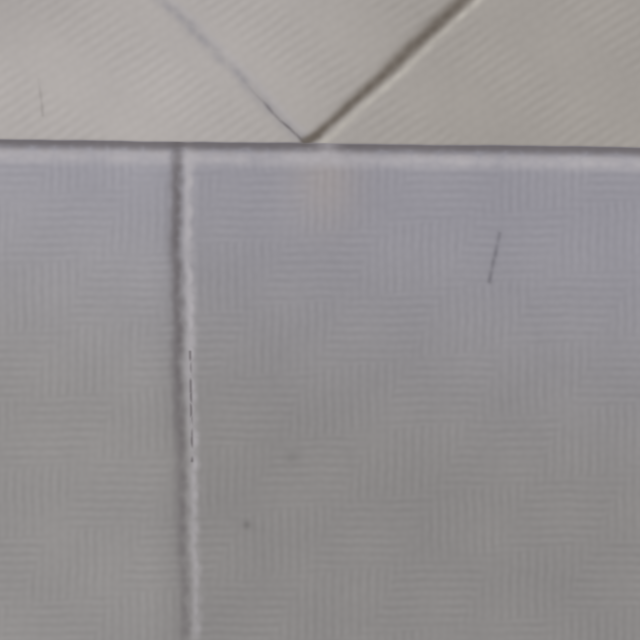
A Shadertoy shader for this texture:

```glsl
const vec3 UPPER_LEFT = vec3(0.690, 0.670, 0.660);
const vec3 UPPER_RIGHT = vec3(0.628, 0.608, 0.588);
const vec3 LOWER_COOL = vec3(0.582, 0.575, 0.606);
const vec3 LOWER_WARM = vec3(0.543, 0.533, 0.530);
const vec3 GROOVE = vec3(0.400, 0.380, 0.390);
const vec3 BROWN_GROOVE = vec3(0.405, 0.375, 0.345);
const vec3 RIDGE = vec3(0.695, 0.680, 0.695);
const vec2 JOINT = vec2(0.486, 0.783);
const vec2 RIGHT_END = vec2(0.722, 1.0);
const vec2 LEFT_END = vec2(0.254, 1.0);
const float WEAVE_PITCH = 0.0138;
const float WEAVE_CELL = 0.083;
const float WEAVE_DEPTH = 0.0085;
const float TWILL_DEPTH = 0.009;
const float MOTTLE_DEPTH = 0.020;
const float GRAIN_DEPTH = 0.012;
const float TAU = 6.28318;

vec2 hash2(vec2 p) {
    vec3 q = fract(p.xyx * vec3(0.1031, 0.1030, 0.0973));
    q += dot(q, q.yzx + 33.33);
    return fract((q.xx + q.yz) * q.zy);
}

// Distance to the nearest scattered cell centre
float cellular(vec2 p) {
    vec2 cell = floor(p), f = fract(p);
    float nearest = 2.0;
    for (int j = -1; j <= 1; j++)
        for (int i = -1; i <= 1; i++) {
            vec2 o = vec2(i, j);
            nearest = min(nearest, length(o + hash2(cell + o) - f));
        }
    return nearest;
}

float wobble(float t) {
    return 0.5 * sin(t * 17.0) + 0.3 * sin(t * 41.0 + 1.3) + 0.2 * sin(t * 97.0 + 2.1);
}

float band(float d, float width) {
    return exp(-d * d / (width * width));
}

// Signed offset from a line; positive to the right of a to b
float lineSide(vec2 p, vec2 a, vec2 b) {
    vec2 dir = normalize(b - a);
    return dot(p - a, vec2(dir.y, -dir.x));
}

float stroke(vec2 p, vec2 a, vec2 b, float width) {
    vec2 pa = p - a, ba = b - a;
    return band(length(pa - ba * clamp(dot(pa, ba) / dot(ba, ba), 0.0, 1.0)), width);
}

// Blocks of upright and level ribs, worn unevenly
float basketWeave(vec2 p) {
    float turn = sin(TAU * (p.x + p.y) / (4.0 * WEAVE_CELL))
               + sin(TAU * (p.x - 1.6 * p.y) / (3.0 * WEAVE_CELL));
    vec2 ribs = sin(TAU * p / WEAVE_PITCH + 0.8 * vec2(wobble(p.y * 2.0), wobble(p.x * 2.0)));
    float wear = 1.35 - 1.1 * cellular(p * 22.0 + 7.0);
    return wear * mix(ribs.x, ribs.y, smoothstep(-0.4, 0.4, turn));
}

vec3 upperPanel(vec2 p, float rightSide, float rough) {
    vec3 col = mix(UPPER_LEFT, UPPER_RIGHT, smoothstep(0.25, 0.75, p.x));
    col -= 0.025 * smoothstep(0.88, 1.0, p.y) * (1.0 - smoothstep(0.0, 0.5, p.x));
    float patches = 0.3 + 0.7 * smoothstep(-0.4, 0.6, sin(p.x * 23.0 + p.y * 31.0));
    float twill = sin(TAU * dot(p, vec2(0.55, -0.83)) / 0.0155 + wobble(p.x));
    col += TWILL_DEPTH * twill * patches * (0.7 + 0.6 * rough);

    // Faint left seam, crisp only near the joint
    float left = lineSide(p, JOINT - vec2(0.014, 0.0), LEFT_END) + 0.003 * wobble(p.y * 1.5);
    float nearJoint = 1.0 - smoothstep(0.79, 0.89, p.y);
    col = mix(col, vec3(0.57, 0.56, 0.58), (0.25 + 0.4 * rough) * band(left, 0.010));
    col = mix(col, GROOVE, 0.50 * nearJoint * (0.5 + rough) * band(left + 0.001, 0.0028));
    col = mix(col, RIDGE, 0.25 * band(left - 0.011, 0.006));

    // Deep right seam and its lit lip
    float width = mix(0.0075, 0.0115, smoothstep(0.79, 0.95, p.y));
    float edge = rightSide + 0.0015 * wobble(p.y * 2.0);
    col = mix(col, BROWN_GROOVE, (0.72 + 0.2 * rough) * band(edge - 0.002, width));
    col = mix(col, vec3(0.73, 0.71, 0.68), (0.45 + 0.4 * rough) * band(edge - 0.019, 0.006));
    return col;
}

vec3 lowerPanel(vec2 p, float depth, float rough) {
    float warmth = smoothstep(0.74, 0.25, p.y + 0.16 * (p.x - 0.5));
    vec3 col = mix(LOWER_COOL, LOWER_WARM, warmth);
    col += 0.028 * (1.0 - smoothstep(0.22, 0.29, p.x));
    col += WEAVE_DEPTH * basketWeave(p);
    col += vec3(0.035, 0.020, -0.005) * band(length((p - vec2(0.51, 0.72)) * vec2(1.0, 0.7)), 0.05);

    // Upright seam, ragged and paler toward the bottom
    float bend = 0.0022 * wobble(p.y * 1.6) + 0.004 * (rough - 0.5);
    float shadow = p.x - mix(0.287, 0.275, smoothstep(0.0, 0.6, p.y)) - bend;
    float lip = p.x - mix(0.305, 0.294, smoothstep(0.0, 0.7, p.y)) - bend;
    float fade = smoothstep(-0.1, 0.65, p.y);
    col = mix(col, GROOVE, (0.15 + 0.40 * fade + 0.25 * rough) * band(shadow, 0.0095));
    col = mix(col, RIDGE, (0.25 + 0.35 * fade + 0.30 * rough) * band(lip, 0.008));
    float crack = stroke(p, vec2(0.297, 0.45), vec2(0.300, 0.28), 0.0025);
    col = mix(col, GROOVE, 0.65 * crack * smoothstep(0.15, 0.7, rough));

    // Lit bevel under the level seam
    float bevel = smoothstep(0.008, 0.020, depth + 0.006 * (rough - 0.5))
                * (1.0 - smoothstep(0.025, 0.046, depth));
    float broken = 0.50 + 0.18 * wobble(p.x * 1.7) + 0.35 * rough;
    col = mix(col, RIDGE, bevel * broken * (1.0 - 0.7 * band(shadow, 0.012)));
    return col;
}

void mainImage(out vec4 fragColor, in vec2 fragCoord) {
    vec2 p = fragCoord / iResolution.xy;
    float pixel = 1.0 / iResolution.y;
    float rough = clamp(1.15 - 1.3 * cellular(p * 48.0 + 3.0), 0.0, 1.0);
    float depth = mix(0.782, 0.770, p.x) + 0.0008 * wobble(p.x) - p.y;
    float rightSide = lineSide(p, JOINT, RIGHT_END);
    float below = smoothstep(-pixel, pixel, depth);
    vec3 col = mix(upperPanel(p, rightSide, rough), lowerPanel(p, depth, rough), below);

    // Level seam: crisp above, soft below, broken at the joint
    float gap = band(p.x - 0.512, 0.018);
    float softness = mix(0.0035, 0.007 + 0.005 * rough, smoothstep(0.0, 0.006, depth));
    col = mix(col, GROOVE, 0.80 * band(depth - 0.003, softness) * (1.0 - 0.8 * gap));
    col = mix(col, BROWN_GROOVE, 0.65 * stroke(p, vec2(0.476, 0.781), vec2(0.496, 0.789), 0.006));

    // Worn scratches and small pits
    float marks = 0.10 * stroke(p, vec2(0.780, 0.635), vec2(0.765, 0.56), 0.004);
    marks += 0.06 * stroke(p, vec2(0.061, 0.875), vec2(0.067, 0.82), 0.003);
    col -= marks * (0.2 + 0.8 * rough);
    col -= 0.06 * band(length(p - vec2(0.386, 0.18)), 0.007);
    col -= 0.03 * band(length(p - vec2(0.456, 0.285)), 0.010);

    // Broad mottling and fine grain
    col += MOTTLE_DEPTH * (0.5 - cellular(p * 9.0 + 4.0)) * vec3(1.0, 0.95, 0.85);
    col += GRAIN_DEPTH * (0.5 - cellular(p * 75.0));
    fragColor = vec4(clamp(col, 0.0, 1.0), 1.0);
}
```
